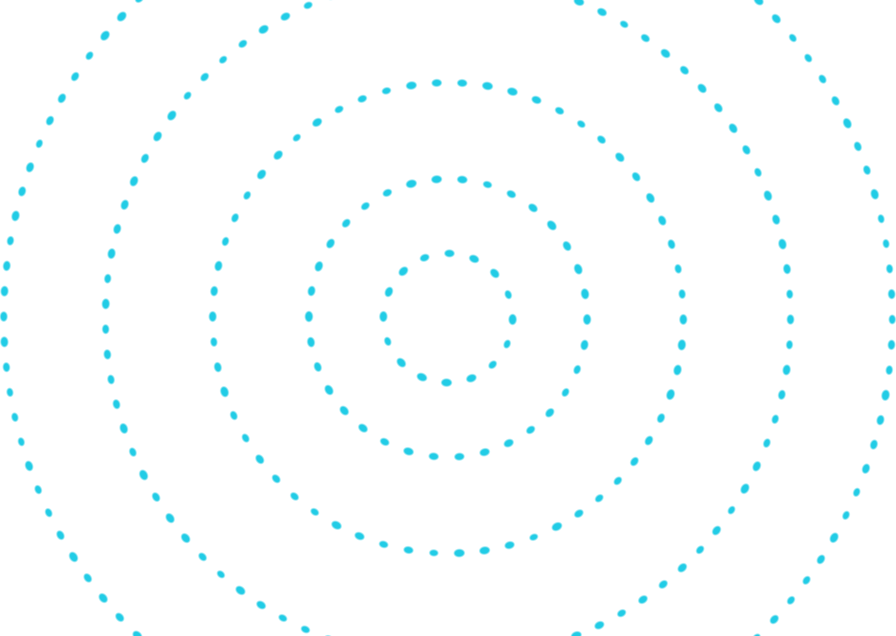
Write a Shadertoy shader that draws this background.

```glsl
const float TAU = 6.2831853;

// Lengths are fractions of the canvas height
const int RING_COUNT = 5;
const float RING_RADII[RING_COUNT] = float[](0.1016, 0.2187, 0.3700, 0.5385, 0.6985);
const float DOT_SPACING = 0.03984;
const float ARC_OFFSET = -0.0023;
const vec2 DOT_HALF_SIZE = vec2(0.0053, 0.0072); // radial, tangential
const float SIZE_VARIATION = 0.12;
const float EDGE_SOFTNESS = 0.0022;

const vec3 PAPER_COLOR = vec3(1.0);
const vec3 DOT_COLOR = vec3(0.13, 0.80, 0.90);

float hash(vec2 p) {
    vec3 q = fract(vec3(p.xyx) * 0.1031);
    q += dot(q, q.yzx + 33.33);
    return fract((q.x + q.y) * q.z);
}

// Approximate signed distance to an ellipse
float ellipseDistance(vec2 p, vec2 halfSize) {
    float scaled = length(p / halfSize);
    float slope = length(p / (halfSize * halfSize));
    return scaled * (scaled - 1.0) / max(slope, 0.001);
}

// Distance to the nearest dot on a ring
float dotRing(vec2 p, float radius, float seed) {
    float count = round(TAU * radius / DOT_SPACING);
    float stepAngle = TAU / count;
    float phase = ARC_OFFSET / radius;
    float index = round((atan(p.y, p.x) - phase) / stepAngle);
    float angle = phase + index * stepAngle;

    // Local axes: x points outward, y follows the ring
    vec2 outward = vec2(cos(angle), sin(angle));
    vec2 tangent = vec2(-outward.y, outward.x);
    vec2 local = vec2(dot(p, outward) - radius, dot(p, tangent));

    float random = hash(vec2(mod(index + count, count), seed));
    float size = 1.0 + SIZE_VARIATION * (2.0 * random - 1.0);
    return ellipseDistance(local, DOT_HALF_SIZE * size);
}

void mainImage(out vec4 fragColor, in vec2 fragCoord) {
    vec2 p = (fragCoord - 0.5 * iResolution.xy) / iResolution.y;

    // Nearest dot over all rings
    float nearest = 1.0;
    for (int i = 0; i < RING_COUNT; i++) {
        nearest = min(nearest, dotRing(p, RING_RADII[i], float(i) + 1.0));
    }

    // Soft edge, never thinner than a pixel
    float softness = max(EDGE_SOFTNESS, 0.75 / iResolution.y);
    float coverage = 1.0 - smoothstep(-softness, softness, nearest);
    fragColor = vec4(mix(PAPER_COLOR, DOT_COLOR, coverage), 1.0);
}
```
